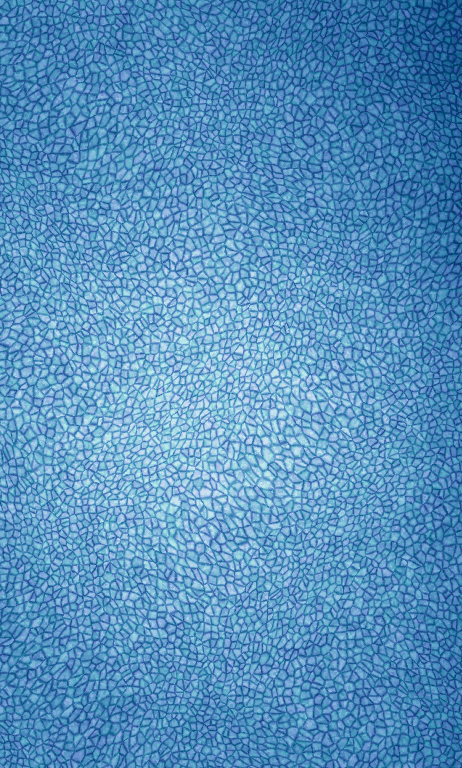
This texture is drawn by a Shadertoy shader. Its source:

```glsl
// Blue grained leather: small cellular pebbles parted by thin dark grooves,
// lit by a soft glow in the middle that falls off to dark corners.
// Grain and speckle are cellular noise; warps and clouds are layered sines.

vec2 hash2(vec2 p) {
    vec3 q = fract(vec3(p.xyx) * vec3(0.1031, 0.1030, 0.0973));
    q += dot(q, q.yzx + 33.33);
    return fract((q.xx + q.yz) * q.zy);
}

// x: distance to the nearest cell border, yz: random pair of the cell
vec3 cells(vec2 p) {
    vec2 home = floor(p), nearest = vec2(9.0), second = vec2(9.0), id = home;
    for (int j = -1; j <= 1; j++)
    for (int i = -1; i <= 1; i++) {
        vec2 cell = home + vec2(i, j);
        vec2 toSeed = cell + 0.08 + 0.84 * hash2(cell) - p;
        float d = dot(toSeed, toSeed);
        if (d < dot(nearest, nearest)) {
            second = nearest;
            nearest = toSeed;
            id = cell;
        } else if (d < dot(second, second)) {
            second = toSeed;
        }
    }
    float border = dot(0.5 * (nearest + second), normalize(second - nearest));
    return vec3(border, hash2(id + 71.7));
}

// Soft drifting waves, roughly -1 to 1
float clouds(vec2 p) {
    float sum = 0.0, amp = 0.5;
    for (int k = 0; k < 4; k++) {
        sum += amp * sin(p.x + 1.7 * sin(p.y * 0.8 + float(k))) * cos(p.y + 1.3 * sin(p.x * 0.7));
        p = mat2(1.5, 0.9, -0.9, 1.5) * p + 2.3;
        amp *= 0.6;
    }
    return sum;
}

// Broad light: central glow, darker right side and upper right corner
float lighting(vec2 uv) {
    vec2 q = uv - vec2(0.43, 0.48);
    q.x /= q.x > 0.0 ? 0.47 : 0.58;
    q.y /= 0.36;
    float light = 1.72 + 2.45 * exp(-dot(q, q));
    light -= 1.1 * smoothstep(0.55, 0.0, length((uv - 1.0) * vec2(0.8, 1.0)));
    light -= 0.5 * smoothstep(0.85, 1.0, uv.x);
    return light + 0.35 * clouds(uv * vec2(3.0, 9.0) + 1.0);
}

// Deep navy at 0 to pale sky blue at 5
vec3 leatherColor(float tone) {
    float t = clamp(tone, -0.4, 6.0);
    return vec3(0.05, 0.27, 0.49) + t * vec3(0.075, 0.105, 0.115)
         + t * t * vec3(0.0075, 0.0, -0.007);
}

void mainImage(out vec4 fragColor, in vec2 fragCoord) {
    vec2 uv = fragCoord / iResolution.xy;
    vec2 p = fragCoord / iResolution.y;

    // Pebbles, bent so that their rows wander
    vec2 bend = 0.012 * vec2(sin(p.y * 17.0 + 2.0 * sin(p.x * 9.0)),
                             sin(p.x * 19.0 + 2.0 * sin(p.y * 8.0)));
    bend += 0.0015 * sin(p.yx * 130.0 + 2.0 * sin(p * 70.0));
    vec3 pebble = cells((p + bend) * vec2(102.0, 96.0));
    float pixel = 100.0 / iResolution.y;
    float groove = 1.0 - smoothstep(0.0, max(0.22, pixel), pebble.x);
    float dome = smoothstep(0.1, 0.45, pebble.x);

    // Fine speckle inside the grain
    vec3 speckle = cells(p * 290.0 + 40.0);

    float relief = 2.2 * (0.42 - groove * (0.8 + 0.4 * pebble.z)) + 0.5 * (dome - 0.25);
    relief += 0.9 * (pebble.y - 0.5) + 1.3 * (speckle.y - 0.5);
    float light = lighting(uv);
    float tone = light + relief * mix(0.75, 1.05, smoothstep(1.0, 3.8, light));

    // Slight shifts between cyan and violet
    float hue = 0.7 * (speckle.z - 0.5) + 0.4 * (pebble.z - 0.5);
    vec3 color = leatherColor(tone) + hue * vec3(0.11, -0.07, 0.05);
    fragColor = vec4(clamp(color, 0.0, 1.0), 1.0);
}
```
